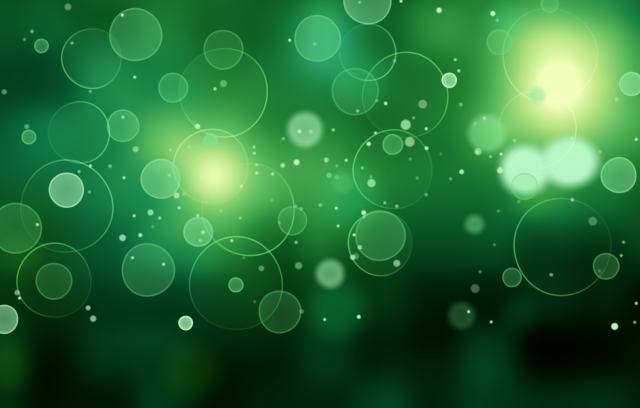
Give the GLSL for this background, as a Shadertoy shader.

```glsl
// Glowing green bokeh: a blurred light field is coloured through a ramp,
// then soft blobs, thin rings, translucent discs and tiny sparks are
// scattered over it in loops. Lengths are in canvas heights.

vec3 hash3(float n) {
    return fract(sin(n * vec3(12.99, 78.23, 37.72) + vec3(1.3, 4.1, 2.7)) * 4375.85);
}

float hash2(vec2 p) {
    return fract(sin(dot(p, vec2(41.3, 289.1))) * 4375.85);
}

float valueNoise(vec2 p) {
    vec2 i = floor(p), f = fract(p);
    f = f * f * f * (f * (f * 6.0 - 15.0) + 10.0);
    return mix(mix(hash2(i), hash2(i + vec2(1, 0)), f.x),
               mix(hash2(i + vec2(0, 1)), hash2(i + vec2(1, 1)), f.x), f.y);
}

// Evenly spread point sequence over the unit square
vec2 spread(float n) {
    return fract(n * vec2(0.7549, 0.5698) + vec2(0.31, 0.17));
}

vec3 screenBlend(vec3 base, vec3 light) {
    return base + (1.0 - base) * light;
}

// Near-black forest green through leaf green to warm white
vec3 greenRamp(float level) {
    vec3 c = mix(vec3(0.0, 0.14, 0.03), vec3(0.04, 0.33, 0.11), clamp(level, -0.65, 1.0));
    c = mix(c, vec3(0.13, 0.52, 0.21), clamp(level - 1.0, 0.0, 1.0));
    c = mix(c, vec3(0.36, 0.73, 0.36), clamp(level - 2.0, 0.0, 1.0));
    c = mix(c, vec3(0.7, 0.89, 0.5), clamp(level - 3.0, 0.0, 1.0));
    return mix(c, vec3(0.95, 1.0, 0.72), clamp(level - 4.0, 0.0, 1.0));
}

// Bright core with a wide halo
float glow(vec2 d) {
    float q = dot(d, d);
    return 0.9 * exp(-q * 300.0) + 2.0 * exp(-q * 45.0) + 1.4 * exp(-q * 9.0);
}

// Slightly wobbly circle: signed distance to the edge
float roundEdge(vec2 d, float radius, float phase) {
    float angle = atan(d.y, d.x);
    return length(d) - radius * (1.0 + 0.012 * sin(3.0 * angle + phase));
}

void mainImage(out vec4 fragColor, in vec2 fragCoord) {
    float aspect = iResolution.x / iResolution.y;
    float px = 1.0 / iResolution.y;
    vec2 p = fragCoord * px;
    vec2 leftSun = vec2(0.335 * aspect, 0.565);
    vec2 rightSun = vec2(0.87 * aspect, 0.79);
    vec2 haze = p - vec2(0.51 * aspect, 0.9);

    // Blurred backdrop, darkest along the bottom
    float cloud = valueNoise(p * 3.6 + 7.0) * 0.55 + valueNoise(p * 7.5 + 2.0) * 0.45;
    float level = 1.15 * smoothstep(0.1, 0.8, p.y) + 2.3 * (cloud - 0.5);
    level += glow(p - leftSun) + glow(p - rightSun) + 1.6 * exp(-dot(haze, haze) * 90.0);
    vec3 col = greenRamp(level);
    float teal = smoothstep(0.4, 0.8, valueNoise(p * 2.8 + 19.0)) * smoothstep(3.2, 1.0, level);
    teal = max(teal, 0.9 * exp(-dot(haze, haze) * 60.0));
    col *= mix(vec3(1.0), vec3(0.6, 1.02, 1.6), teal);

    // Out-of-focus colour blobs
    for (float i = 0.0; i < 16.0; i++) {
        vec3 h = hash3(i + 60.0);
        vec2 d = p - spread(i + 40.0) * vec2(aspect, 1.0);
        float r = 0.035 + 0.06 * h.x;
        vec3 tint = mix(vec3(0.12, 0.36, 0.0), vec3(0.03, 0.36, 0.2), step(0.45, h.y));
        col = screenBlend(col, tint * (0.15 + 0.4 * h.z) * smoothstep(r * 1.4, r * 0.3, length(d)));
    }

    // Pair of pale, soft lamps below the right sun
    for (float i = 0.0; i < 2.0; i++) {
        vec2 d = p - vec2((0.82 + 0.07 * i) * aspect, 0.583 + 0.02 * i);
        float lamp = smoothstep(0.078, 0.04, length(d * vec2(1.0 - 0.15 * i, 1.0)));
        col = mix(col, vec3(0.74, 0.98, 0.8), 0.95 * lamp);
    }

    // Large hair-thin rings, lit on one side
    for (float i = 0.0; i < 15.0; i++) {
        vec3 h = hash3(i + 11.0);
        vec2 d = p - vec2(aspect, 1.0) * (vec2(0.0, 0.3) + spread(i + 3.0) * vec2(1.0, 0.65));
        float e = roundEdge(d, 0.065 + 0.065 * h.x, 6.3 * h.y);
        float side = 0.5 + 0.5 * cos(atan(d.y, d.x) - 6.3 * h.z);
        float rim = smoothstep(0.0012 + px, 0.0, abs(e)) * (0.15 + 0.85 * side);
        float fill = smoothstep(px, -0.003, e) * (0.02 + 0.1 * h.y * h.y);
        col = screenBlend(col, vec3(0.36, 0.8, 0.36) * (0.65 * rim + fill));
    }

    // Translucent discs: the smaller, the brighter
    for (float i = 0.0; i < 38.0; i++) {
        vec3 h = hash3(i + 131.0);
        vec2 d = p - vec2(aspect, 1.0) * (vec2(0.0, 0.2) + spread(i + 77.0) * vec2(1.0, 0.8));
        float r = 0.018 + 0.05 * h.x * h.x;
        float e = roundEdge(d, r, 6.3 * h.y);
        float soft = step(0.84, h.z);
        float blur = 0.002 + 0.01 * soft;
        float fill = smoothstep(blur, -blur, e) * mix(0.85, 0.45, h.x) * (0.3 + 0.75 * h.y);
        float rim = smoothstep(0.0015 + px, 0.0, abs(e + 0.002)) * (1.0 - soft);
        fill *= 0.85 + 0.2 * length(d) / r;
        vec3 tint = mix(vec3(0.42, 0.86, 0.5), vec3(0.76, 0.98, 0.8), h.y * h.y);
        col = mix(col, tint, clamp(fill + 0.25 * rim, 0.0, 0.96));
    }

    // Sparks, a part of them gathered around the suns
    for (float i = 0.0; i < 150.0; i++) {
        vec3 h = hash3(i + 307.0), g = hash3(i + 611.0);
        vec2 q = vec2(h.x * aspect, 0.2 + 0.8 * h.y);
        vec2 sun = g.x < 0.5 ? leftSun - vec2(0.04, 0.15) : rightSun - vec2(0.25, 0.15);
        q = mix(q, sun, 0.6 * step(0.55, g.y));
        float r = 0.0035 + 0.009 * pow(h.z, 5.0);
        float spark = smoothstep(r + 0.003, r - 0.003, length(p - q));
        col = mix(col, vec3(0.76, 0.98, 0.74), spark * (0.25 + 0.75 * g.z));
    }

    fragColor = vec4(clamp(col, 0.0, 1.0), 1.0);
}
```
